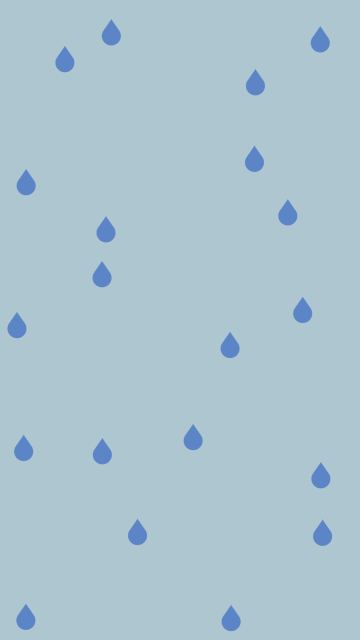
Write a WebGL 2 fragment shader that draws this pattern.

```glsl
#version 300 es
precision highp float;
// Sparse blue raindrops scattered over a flat, pale grey-blue ground.

uniform vec2 u_resolution;
out vec4 fragColor;

const vec3 GROUND_COLOR = vec3(0.682, 0.776, 0.812);
const vec3 DROP_COLOR = vec3(0.361, 0.522, 0.784);

// Lengths are fractions of the canvas width.
const float DROP_RADIUS = 0.0264;
const float TIP_HEIGHT = 0.0463;
const vec2 GRID = vec2(4.0, 5.0);

vec2 hash22(vec2 p) {
    vec3 q = fract(p.xyx * vec3(0.1031, 0.1030, 0.0973));
    q += dot(q, q.yzx + 33.33);
    return fract((q.xx + q.yz) * q.zy);
}

// Signed distance to a disc at the origin joined by tangents to a tip above it.
float dropDistance(vec2 p, float radius, float tipHeight) {
    p.x = abs(p.x);
    float slope = radius / tipHeight;
    vec2 normal = vec2(sqrt(1.0 - slope * slope), slope);
    float along = dot(p, vec2(-normal.y, normal.x));
    if (along < 0.0) return length(p) - radius;
    if (along > normal.x * tipHeight) return length(p - vec2(0.0, tipHeight));
    return dot(p, normal) - radius;
}

// Drop centre within its cell (0 to 1): alternate cells sit higher or lower,
// and the jitter is limited so that every drop stays whole.
vec2 dropCenter(vec2 cell, vec2 jitterRange) {
    float stagger = mod(cell.x + cell.y, 2.0) - 0.5;
    vec2 jitter = hash22(cell + 7.0) - 0.5;
    return vec2(0.5, 0.47 + 0.32 * stagger) + jitter * jitterRange;
}

void main() {
    vec2 uv = gl_FragCoord.xy / u_resolution.x;
    float aspect = u_resolution.y / u_resolution.x;
    float pixel = 1.0 / u_resolution.x;

    // One drop per cell of a loose grid
    vec2 cellSize = vec2(1.0, aspect) / GRID;
    vec2 cell = floor(uv / cellSize);
    vec2 center = (cell + dropCenter(cell, vec2(0.74, 0.42))) * cellSize;

    // Crisp edge, smoothed over about one pixel
    float dist = dropDistance(uv - center, DROP_RADIUS, TIP_HEIGHT);
    float coverage = 1.0 - smoothstep(-0.7 * pixel, 0.7 * pixel, dist);
    fragColor = vec4(mix(GROUND_COLOR, DROP_COLOR, coverage), 1.0);
}
```
